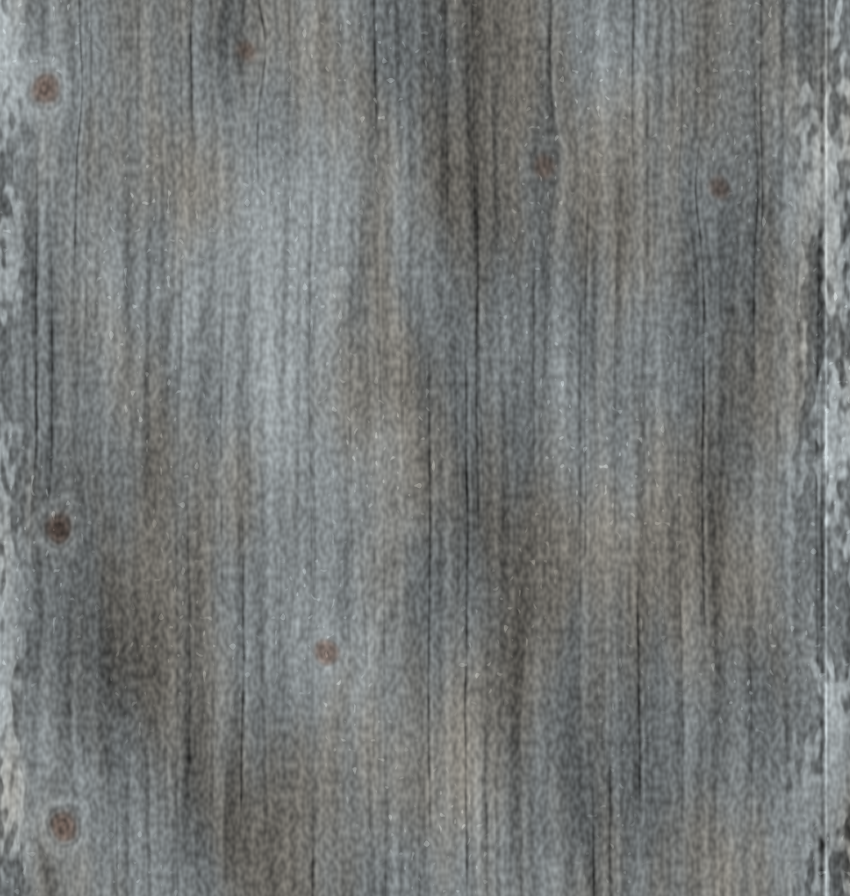
Write a WebGL 1 fragment shader that draws this texture.

```glsl
precision highp float;
// Weathered grey softwood boards: vertical grain made of stretched gradient noise,
// bent around hashed knots, split by long drying cracks, with pale flaking
// along the left and right sides and a cool/warm stain over the whole.

uniform vec2 u_resolution;

#define BASE_TONE 0.480
#define MOTTLE 0.19
#define STREAK 0.07
#define FINE_GRAIN 0.10
#define GRIT 0.13
#define RING_GRAIN 0.022
#define LINE_DEPTH 0.065
#define CRACK_DEPTH 0.15
#define FLAKE_LIGHT 0.24
#define KNOT_GRID vec2(4.2, 3.0)
#define COOL_TINT vec3(0.968, 1.012, 1.026)
#define WARM_TINT vec3(1.026, 1.004, 0.950)

vec2 hash2(vec2 cell) {
  vec3 a = fract(cell.xyx * vec3(0.1031, 0.1030, 0.0973));
  a += dot(a, a.yzx + 33.33);
  return fract((a.xx + a.yz) * a.zy);
}

float cornerSlope(vec2 cell, vec2 offset) {
  float angle = 6.2832 * hash2(cell).x;
  return dot(vec2(cos(angle), sin(angle)), offset);
}

// Gradient noise, roughly -0.7 to 0.7
float noise(vec2 p) {
  vec2 c = floor(p), f = p - c;
  vec2 w = f * f * f * (f * (f * 6.0 - 15.0) + 10.0);
  vec2 e = vec2(1.0, 0.0);
  float low = mix(cornerSlope(c, f), cornerSlope(c + e, f - e), w.x);
  float high = mix(cornerSlope(c + e.yx, f - e.yx), cornerSlope(c + e.xx, f - e.xx), w.x);
  return mix(low, high, w.y);
}

float bell(float x) { return exp(-x * x); }

// Scattered knots: x = sideways bend of the grain, y = dark core, z = halo, w = rings
vec4 knots(vec2 p) {
  vec4 sum = vec4(0.0);
  float wobble = 0.006 * noise(p * 38.0);
  for (int j = -1; j <= 1; j++) {
    for (int i = -1; i <= 1; i++) {
      vec2 cell = floor(p * KNOT_GRID) + vec2(float(i), float(j));
      vec2 place = hash2(cell + 7.0), kind = hash2(cell + 41.0);
      float present = step(kind.x, 0.75);
      vec2 d = p - (cell + 0.5 + 0.7 * (place - 0.5)) / KNOT_GRID;
      float r = length(d * vec2(1.0, 0.85)) + wobble;
      float size = mix(0.010, 0.015, kind.y);
      float ringed = smoothstep(0.3, 0.6, kind.y);
      float bend = -0.75 * d.x * exp(-dot(d / vec2(0.030, 0.055), d / vec2(0.030, 0.055)));
      float core = bell(r * r / (size * size)) * mix(0.75, 1.0, ringed);
      float halo = ringed * bell((r - 1.8 * size) / 0.005);
      float rings = ringed * sin(r * 900.0) * bell(r / 0.026);
      sum += present * vec4(bend, core, halo, rings);
    }
  }
  return sum;
}

// One long crack per column, broken into segments, with a lit lip on its right
float cracks(vec2 p, float columns) {
  float column = floor(p.x * columns);
  float along = p.y * 1.4 + 9.0 * hash2(vec2(column, columns)).x;
  float segment = floor(along), f = along - segment;
  vec2 h = hash2(vec2(column + 3.0, segment + columns));
  float reach = mix(0.45, 1.0, h.y);
  float ends = smoothstep(0.0, 0.08, f) * (1.0 - smoothstep(reach - 0.2, reach, f));
  float center = (column + mix(0.3, 0.7, h.x)) / columns;
  float d = p.x - center - 0.0015 * noise(vec2(column * 5.3, p.y * 14.0));
  float profile = bell(d / 0.0016) + 0.25 * bell(d / 0.005) - 0.4 * bell((d - 0.004) / 0.0018);
  float broken = 0.75 + 0.8 * noise(vec2(column * 3.7, p.y * 30.0));
  return ends * profile * broken * smoothstep(0.0, 0.8, hash2(vec2(segment, column)).y);
}

// Thin continuous lines where stretched noise crosses zero
float grainLines(vec2 p, float density) {
  float width = abs(noise(p * vec2(density, 1.3) + density));
  return 1.0 - smoothstep(0.02, 0.13, width);
}

void main() {
  vec2 p = gl_FragCoord.xy / u_resolution.y;
  float across = gl_FragCoord.x / u_resolution.x;

  // Grain space: bent by knots and slow drift
  vec4 knot = knots(p);
  vec2 g = p + vec2(knot.x + 0.006 * noise(p * vec2(5.0, 3.0) + 11.0), 0.0);
  float calm = 1.0 - 0.8 * clamp(knot.y + knot.z, 0.0, 1.0);

  // Layers of tone, from broad stains to fine grit
  float mottle = noise(p * vec2(4.6, 2.3) + 3.0) + 0.45 * noise(g * vec2(13.0, 6.0) + 23.0);
  float streak = noise(g * vec2(48.0, 2.0) + 5.0);
  float fine = noise(g * vec2(115.0, 2.6) + 31.0);
  float grit = noise(p * vec2(200.0, 120.0) + 17.0) + 0.5 * noise(p * vec2(95.0, 50.0) + 29.0);
  float figure = smoothstep(-0.1, 0.35, noise(p * vec2(6.0, 4.0) + 61.0));
  float rings = sin(6.2832 * (g.x * 42.0 + 7.0 * noise(g * vec2(5.0, 1.9) + 47.0)));
  float lines = grainLines(g, 36.0) * smoothstep(-0.35, 0.3, noise(g * vec2(14.0, 4.0) + 77.0));
  float tone = BASE_TONE + MOTTLE * mottle + GRIT * grit;
  tone += calm * (STREAK * streak + FINE_GRAIN * fine + RING_GRAIN * figure * rings);
  tone -= calm * LINE_DEPTH * lines;
  tone -= CRACK_DEPTH * calm * (cracks(g, 16.0) + 0.6 * cracks(g + 0.37, 27.0));

  // Small pale flecks, gathered in patches
  float fleck = smoothstep(0.36, 0.52, noise(p * vec2(125.0, 95.0) + 71.0));
  tone += 0.14 * fleck * smoothstep(-0.2, 0.35, noise(p * vec2(9.0, 5.0) + 83.0));

  // Flaking sides and the bright seam near the right border
  float side = 1.0 - smoothstep(0.0, 0.055, across) + smoothstep(0.88, 0.99, across);
  float peel = noise(p * vec2(38.0, 7.0) + 91.0) + 0.8 * noise(p * vec2(110.0, 45.0) + 13.0);
  peel += 0.9 * noise(vec2(across * 3.0, p.y * 4.5) + 19.0);
  tone += FLAKE_LIGHT * side * (smoothstep(-0.15, 0.3, peel + 0.3 * side - 0.2) - 0.3);
  float seam = bell((across - 0.972) / 0.0018) - 0.7 * bell((across - 0.967) / 0.0025);
  tone += 0.22 * seam * (0.8 + noise(vec2(2.0, p.y * 7.0)));

  // Knot shading and colour
  tone += 0.05 * knot.z + 0.03 * knot.w - 0.14 * knot.y;
  float stain = noise(p * vec2(8.0, 4.0) + 37.0) + 0.5 * noise(g * vec2(32.0, 7.0) + 53.0);
  float warmth = smoothstep(-0.35, 0.6, stain - 0.4 * mottle - 0.3 * side);
  vec3 wood = clamp(tone, 0.14, 0.84) * mix(COOL_TINT, WARM_TINT, warmth);
  wood *= mix(vec3(1.0), vec3(1.12, 0.95, 0.88), clamp(knot.y, 0.0, 1.0));
  gl_FragColor = vec4(wood, 1.0);
}
```
